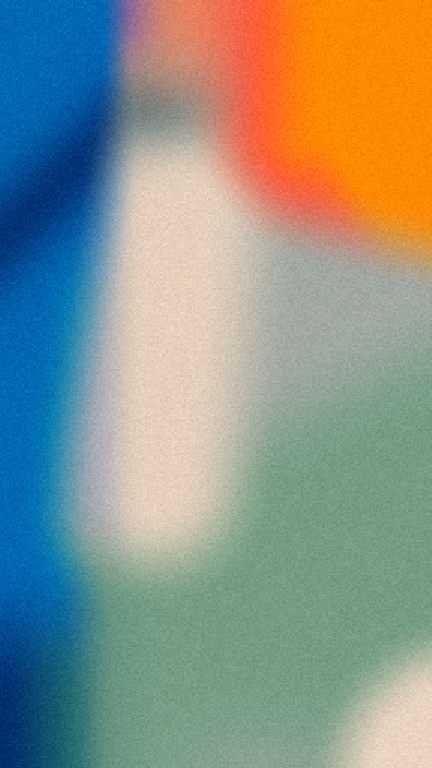
A Shadertoy shader for this background:

```glsl
const vec3 SAGE = vec3(0.455, 0.615, 0.515);
const vec3 MIST = vec3(0.63, 0.66, 0.635);
const vec3 CREAM = vec3(0.895, 0.815, 0.735);
const vec3 LAVENDER = vec3(0.64, 0.65, 0.73);
const vec3 SLATE = vec3(0.39, 0.47, 0.47);
const vec3 SALMON = vec3(0.91, 0.51, 0.37);
const vec3 VIOLET = vec3(0.47, 0.35, 0.62);
const vec3 CORAL = vec3(1.0, 0.33, 0.22);
const vec3 ORANGE = vec3(1.0, 0.54, 0.0);
const vec3 BLUE = vec3(0.0, 0.405, 0.71);
const vec3 NAVY = vec3(0.0, 0.18, 0.43);
const vec3 CYAN = vec3(0.0, 0.50, 0.68);
const vec3 TEAL = vec3(0.09, 0.39, 0.43);

float hash(vec2 cell) {
    vec3 q = fract(vec3(cell.xyx) * 0.1031);
    q += dot(q, q.yzx + 33.33);
    return fract((q.x + q.y) * q.z);
}

// Coverage of a soft shape from its signed distance
float cover(float dist, float blur) {
    return 1.0 - smoothstep(-blur, blur, dist);
}

float glow(vec2 p, vec2 center, vec2 size) {
    vec2 q = (p - center) / size;
    return exp(-dot(q, q));
}

float capsule(vec2 p, vec2 a, vec2 b, float radius) {
    vec2 axis = b - a;
    float t = clamp(dot(p - a, axis) / dot(axis, axis), 0.0, 1.0);
    return length(p - a - axis * t) - radius;
}

// Intersection of two half planes with a rounded corner
float roundCorner(float a, float b, float radius) {
    vec2 q = vec2(a, b) + radius;
    return length(max(q, 0.0)) + min(max(q.x, q.y), 0.0) - radius;
}

float blueEdge(float y) {
    return mix(0.082, 0.152, smoothstep(0.3, 0.92, y))
         + 0.028 * smoothstep(0.33, 0.2, y);
}

vec3 blueTone(vec2 p, float dist) {
    float middle = smoothstep(0.17, 0.3, p.y) * smoothstep(0.74, 0.58, p.y);
    vec3 color = mix(BLUE, CYAN, middle * smoothstep(-0.07, 0.0, dist));
    float band = (p.y - 0.69 - 0.92 * p.x) / 0.075;
    color = mix(color, NAVY, 0.9 * exp(-band * band));
    vec3 foot = mix(NAVY, TEAL, smoothstep(0.0, 0.1, p.x));
    return mix(color, foot, smoothstep(0.28, 0.08, p.y));
}

vec3 orangeTone(vec2 p, float dist) {
    float depth = -dist + 0.12 * smoothstep(0.4, 0.54, p.x);
    return mix(CORAL, ORANGE, smoothstep(0.01, 0.13, depth));
}

void mainImage(out vec4 fragColor, in vec2 fragCoord) {
    vec2 p = fragCoord / iResolution.y;

    // Green ground with a misty upper slope
    vec3 color = mix(SAGE, MIST, smoothstep(-0.09, 0.09, p.y - 0.267 - 0.49 * p.x));
    color = mix(color, MIST, 0.55 * glow(p, vec2(0.35, -0.02), vec2(0.13, 0.08)));

    // Tall cream column, cooler on its left side
    float column = capsule(p, vec2(0.235, 0.73), vec2(0.2, 0.37), 0.1);
    vec3 columnTone = mix(CREAM, LAVENDER, smoothstep(0.19, 0.1, p.x));
    color = mix(color, columnTone, cover(column, 0.065));

    // Dusky patch and warm glows at the top
    color = mix(color, SLATE, 0.85 * glow(p, vec2(0.18, 0.865), vec2(0.1, 0.055)));
    color = mix(color, SALMON, cover(length(p - vec2(0.26, 1.0)) - 0.1, 0.09));
    color = mix(color, VIOLET, 0.9 * glow(p, vec2(0.15, 0.99), vec2(0.045, 0.07)));

    // Orange field
    float lower = 0.73 - 0.25 * (p.x - 0.33) - p.y;
    float field = roundCorner(0.295 - p.x, lower, 0.1);
    color = mix(color, orangeTone(p, field), cover(field, 0.06));

    // Blue side with a dark teal fringe at the foot
    float side = p.x - blueEdge(p.y);
    float fringe = smoothstep(0.3, 0.2, p.y) * cover(side - 0.02, 0.09);
    color = mix(color, TEAL, 0.4 * fringe);
    float sideBlur = mix(0.04, 0.022, smoothstep(0.75, 0.95, p.y));
    color = mix(color, blueTone(p, side), cover(side, sideBlur));

    // Cream corner
    float corner = length(p - vec2(0.62, -0.02)) - 0.177;
    color = mix(color, CREAM + 0.015, cover(corner, 0.05));

    // Film grain
    vec2 cell = floor(p * 512.0);
    float grain = hash(cell) + hash(cell + 71.0) - 1.0;
    fragColor = vec4(clamp(color + 0.045 * grain, 0.0, 1.0), 1.0);
}
```
